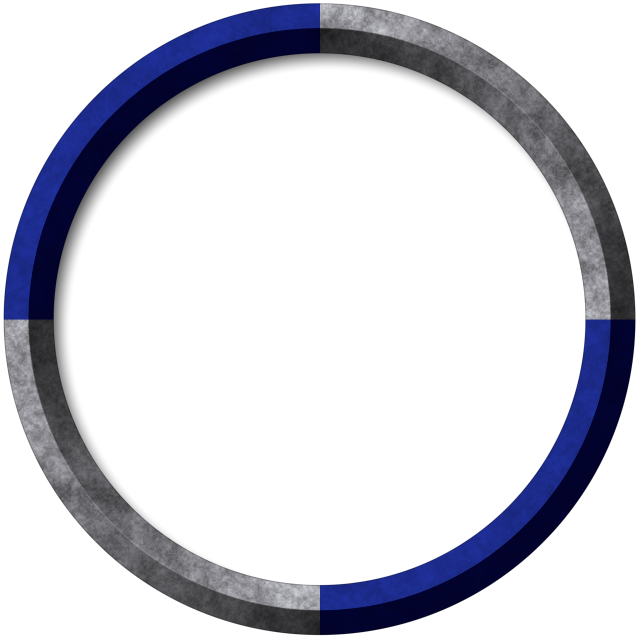
Write a WebGL 1 fragment shader that draws this background.

```glsl
precision highp float;
uniform vec2 u_resolution;

float hash(vec2 p) {
  vec3 q = fract(p.xyx * 0.1031);
  q += dot(q, q.yzx + 33.33);
  return fract((q.x + q.y) * q.z);
}

float noise(vec2 p) {
  vec2 cell = floor(p);
  vec2 f = fract(p);
  f = f * f * (3.0 - 2.0 * f);
  return mix(mix(hash(cell), hash(cell + vec2(1.0, 0.0)), f.x),
             mix(hash(cell + vec2(0.0, 1.0)), hash(cell + 1.0), f.x), f.y);
}

// Rough stone grain, centred on zero
float stoneGrain(vec2 uv) {
  float sum = 0.0;
  float scale = 22.0;
  float weight = 0.3;
  for (int i = 0; i < 5; i++) {
    sum += weight * (noise(uv * scale + float(i) * 17.3) - 0.5);
    scale *= 2.1;
    weight *= 0.95;
  }
  return sum;
}

void main() {
  float side = min(u_resolution.x, u_resolution.y);
  vec2 uv = (gl_FragCoord.xy - 0.5 * u_resolution) / side + 0.5;
  float pixel = 1.0 / side;
  vec2 p = uv - vec2(0.4993, 0.5013);
  float radius = length(p);

  // Soft shadow cast into the hole from the upper left
  float shadowDistance = length(p - vec2(0.014, -0.014)) - 0.4155;
  float shadow = 0.75 * smoothstep(-0.014, 0.03, shadowDistance);
  shadow *= 1.0 - step(0.45, radius);
  vec3 color = vec3(1.0 - shadow);

  // Two bevel faces lit from opposite sides
  float outerFace = smoothstep(-pixel, pixel, radius - 0.4548);
  float light = dot(p / max(radius, 0.001), vec2(-0.7071, 0.7071));
  float facing = light * mix(-1.0, 1.0, outerFace);
  float grain = stoneGrain(uv);

  // Grey stone with a faint highlight along the bevel seam
  float grey = 0.405 + 0.33 * facing;
  grey *= 1.0 + 0.85 * grain;
  float seam = 1.0 - smoothstep(0.0, 0.0018, abs(radius - 0.4548));
  grey += 0.1 * seam * (1.0 - smoothstep(0.1, 0.6, abs(light)));
  vec3 stone = grey * vec3(0.99, 0.99, 1.03);

  // Blue enamel
  float lit = smoothstep(-0.7, 0.7, facing);
  vec3 enamel = mix(vec3(0.008, 0.01, 0.175), vec3(0.11, 0.17, 0.55), lit);
  enamel *= 1.0 + 0.35 * grain;

  // Alternate the materials by quadrant
  vec2 positive = smoothstep(-0.5 * pixel, 0.5 * pixel, uv - vec2(0.5, 0.5007));
  float blue = mix(positive.y, 1.0 - positive.y, positive.x);
  vec3 ring = mix(stone, enamel, blue);

  // Darkened rims and smooth ring coverage
  float edge = 0.039 - abs(radius - 0.4545);
  ring *= mix(0.7, 1.0, smoothstep(0.0, 0.0025, edge));
  color = mix(color, ring, smoothstep(-0.75 * pixel, 0.75 * pixel, edge));

  gl_FragColor = vec4(clamp(color, 0.0, 1.0), 1.0);
}
```
